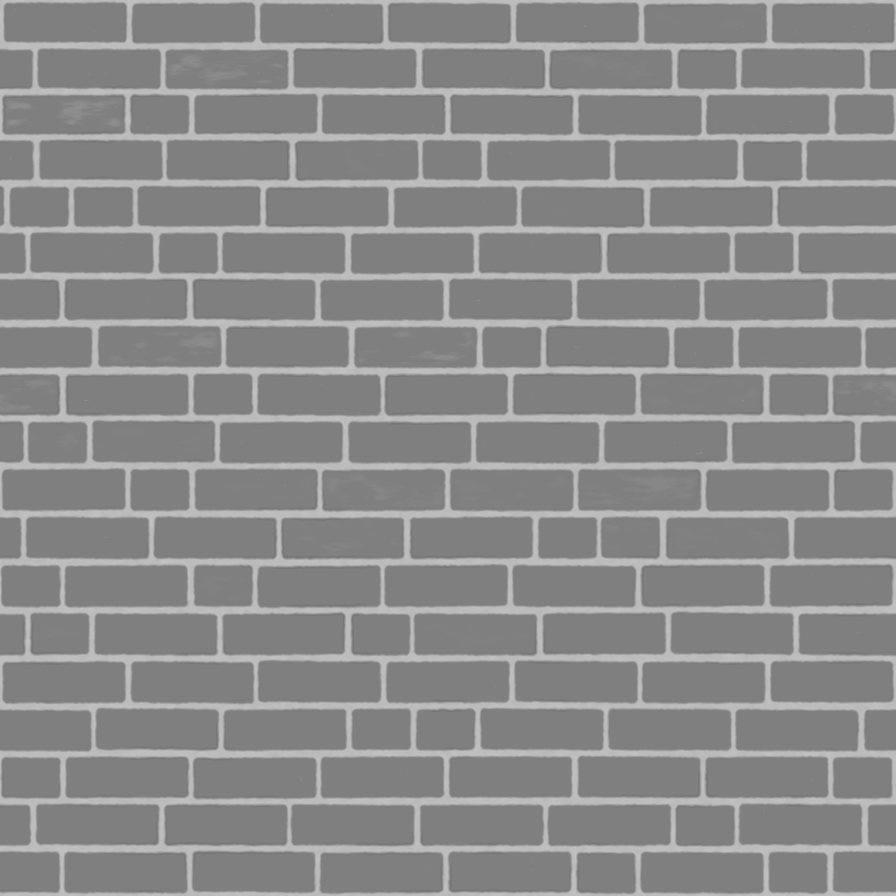
A Shadertoy shader for this texture map:

```glsl
const int COURSES = 19;
const float HALVES = 14.0;               // half-brick lengths across the canvas
const vec2 JOINT = vec2(0.0029, 0.0037); // half width of upright and level joints
const float CORNER = 0.005;
const float SOFTNESS = 0.0018;
const float EDGE_WOBBLE = 0.0018;
const float BRICK_JITTER = 0.0014;
const float COURSE_DRIFT = 0.0075;
const float BRICK_TONE = 0.498;
const float MORTAR_TONE = 0.738;
const float SMUDGE = 0.07;

// Bond per course, from the top: start of the run, then the two half bricks
const float START[COURSES] = float[COURSES](
    0.03, 0.55, 0.0, 0.57, 1.11, 0.44, 0.97, 1.49, 0.98, 0.4,
    0.0, 0.36, 0.98, 0.44, 0.0, 1.46, 0.98, 0.52, 0.97);
const float HALF_A[COURSES] = float[COURSES](
    14.0, 10.0, 2.0, 6.0, 0.0, 2.0, 14.0, 6.0, 2.0, 0.0,
    2.0, 8.0, 2.0, 0.0, 14.0, 4.0, 12.0, 10.0, 8.0);
const float HALF_B[COURSES] = float[COURSES](
    15.0, 13.0, 13.0, 11.0, 13.0, 11.0, 15.0, 9.0, 11.0, 13.0,
    13.0, 9.0, 13.0, 5.0, 15.0, 5.0, 13.0, 13.0, 11.0);

float hash(vec2 p) {
    vec3 q = fract(vec3(p.xyx) * 0.1031);
    q += dot(q, q.yzx + 33.33);
    return fract((q.x + q.y) * q.z);
}

float noise(vec2 p) {
    vec2 i = floor(p), f = fract(p);
    f = f * f * (3.0 - 2.0 * f);
    return mix(mix(hash(i), hash(i + vec2(1, 0)), f.x),
               mix(hash(i + vec2(0, 1)), hash(i + vec2(1, 1)), f.x), f.y);
}

float fbm(vec2 p) {
    float sum = 0.0, gain = 0.5;
    for (int i = 0; i < 4; i++) {
        sum += gain * noise(p);
        p = p * 2.03 + 17.0;
        gain *= 0.5;
    }
    return sum;
}

float roundedBox(vec2 p, vec2 halfSize, float radius) {
    vec2 q = abs(p) - halfSize + radius;
    return length(max(q, 0.0)) + min(max(q.x, q.y), 0.0) - radius;
}

// Left end and length, in half bricks, of the brick that holds s
vec2 brickSpan(float s, float a, float b) {
    if (s >= a && s < a + 1.0) return vec2(a, 1.0);
    if (s >= b && s < b + 1.0) return vec2(b, 1.0);
    float origin = s < a ? 0.0 : (s < b ? a + 1.0 : b + 1.0);
    return vec2(origin + 2.0 * floor((s - origin) * 0.5), 2.0);
}

void mainImage(out vec4 fragColor, in vec2 fragCoord) {
    vec2 uv = fragCoord / iResolution.xy;
    float pixel = 1.0 / min(iResolution.x, iResolution.y);

    // Courses, slightly uneven in height
    float down = 1.0 - uv.y;
    float bow = sin(3.14159 * pow(down, 0.68));
    float v = (down + COURSE_DRIFT * bow * bow) * float(COURSES);
    int course = clamp(int(floor(v)), 0, COURSES - 1);

    // Brick within the course
    float s = mod(uv.x * HALVES - START[course], HALVES);
    vec2 span = brickSpan(s, HALF_A[course], HALF_B[course]);
    vec2 id = vec2(span.x, float(course) * 3.0 + 1.0);
    vec2 p = vec2((s - span.x - 0.5 * span.y) / HALVES,
                  (v - float(course) - 0.5) / float(COURSES));
    vec2 halfSize = 0.5 * vec2(span.y / HALVES, 1.0 / float(COURSES)) - JOINT;

    // Hand-laid shift, tilt and ragged edge
    vec2 shift = vec2(hash(id), hash(id + 41.0)) - 0.5;
    vec2 q = p + BRICK_JITTER * shift;
    q.y += (hash(id + 73.0) - 0.5) * 0.018 * p.x;
    float wobble = fbm(uv * 75.0) - 0.47 + 0.4 * (noise(uv * 260.0) - 0.5);
    float d = roundedBox(q, halfSize, CORNER) + EDGE_WOBBLE * wobble;

    // Brick face with faint smudges and rare pits
    float worn = smoothstep(0.72, 0.95, hash(id + 19.0)) * smoothstep(0.15, 0.8, uv.y);
    float streak = smoothstep(0.46, 0.75, fbm(uv * vec2(38.0, 110.0) + id));
    float inside = smoothstep(0.0, 0.012, -d);
    float face = BRICK_TONE + SMUDGE * worn * streak * inside;
    face += 0.05 * smoothstep(0.975, 1.0, noise(uv * 170.0 + 9.0)) * inside;

    // Thin shadow along parts of the edge
    float line = 1.0 - smoothstep(0.0, 0.0013, abs(d + 0.0022));
    face -= 0.035 * line * smoothstep(0.48, 0.65, fbm(uv * 18.0 + 5.0));

    // Mortar
    float mortar = MORTAR_TONE + 0.05 * (fbm(uv * 120.0) - 0.47);
    float soft = max(SOFTNESS, 0.75 * pixel);
    float tone = mix(face, mortar, smoothstep(-soft, soft, d));
    fragColor = vec4(vec3(tone), 1.0);
}
```
